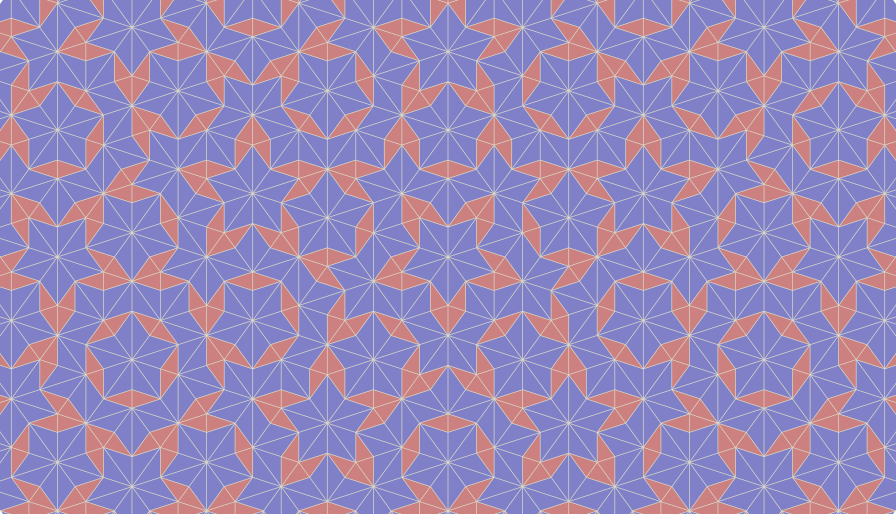
A Shadertoy shader for this pattern:

```glsl
// Penrose rhomb tiling with five-fold symmetry, split into Robinson triangles.
// Each sample is folded into one wedge of a decagon, then the triangle around
// it is subdivided by the golden ratio; hairlines trace the triangle sides.

const float PI = 3.14159265;
const float PHI = 1.618034;
const int LEVELS = 6;             // subdivisions; an even count gives the star centre
const int GRID = 3;               // supersampling grid per axis
const float WHEEL_RADIUS = 0.6;   // in canvas widths
const float LINE_WIDTH = 0.0008;  // in canvas widths

const vec3 THICK_BLUE = vec3(0.50, 0.50, 0.79);
const vec3 THIN_RED = vec3(0.80, 0.50, 0.50);
const vec3 LINE_CREAM = vec3(0.85, 0.85, 0.78);
const vec3 OUTSIDE_WHITE = vec3(1.0);

// Half a rhomb: a is the apex, b and c end the rhomb's diagonal.
struct Triangle { bool thin; vec2 a; vec2 b; vec2 c; };

float cross2(vec2 u, vec2 v) {
    return u.x * v.y - u.y * v.x;
}

bool sameSide(vec2 p, vec2 ref, vec2 from, vec2 to) {
    vec2 d = to - from;
    return cross2(d, p - from) * cross2(d, ref - from) >= 0.0;
}

float segmentDistance(vec2 p, vec2 from, vec2 to) {
    vec2 d = to - from, q = p - from;
    return length(q - d * clamp(dot(q, d) / dot(d, d), 0.0, 1.0));
}

float edgeDistance(vec2 p, Triangle t) {
    return min(segmentDistance(p, t.a, t.b),
           min(segmentDistance(p, t.b, t.c), segmentDistance(p, t.c, t.a)));
}

// Fold the plane into a 36 degree wedge measured from the upward axis.
vec2 foldWedge(vec2 p) {
    float sector = 0.4 * PI;
    float angle = length(p) > 0.0 ? atan(p.x, p.y) : 0.0;
    angle = abs(mod(angle + 0.5 * sector, sector) - 0.5 * sector);
    return length(p) * vec2(cos(angle), sin(angle));
}

// Return the child triangle that holds p.
Triangle subdivide(Triangle t, vec2 p) {
    if (t.thin) {
        vec2 cut = mix(t.a, t.b, 1.0 / PHI);
        if (sameSide(p, t.b, t.c, cut)) return Triangle(true, t.c, cut, t.b);
        return Triangle(false, cut, t.c, t.a);
    }
    vec2 legCut = mix(t.b, t.a, 1.0 / PHI);
    vec2 baseCut = mix(t.b, t.c, 1.0 / PHI);
    if (sameSide(p, t.c, baseCut, t.a)) return Triangle(false, baseCut, t.c, t.a);
    if (sameSide(p, t.b, legCut, baseCut)) return Triangle(false, legCut, baseCut, t.b);
    return Triangle(true, baseCut, legCut, t.a);
}

// Share of a box filter of the given size covered by a line at this distance.
float lineCoverage(float dist, float width, float filterSize) {
    vec2 ends = (vec2(-0.5, 0.5) * width - dist) / filterSize;
    ends = clamp(ends, -0.5, 0.5);
    return ends.y - ends.x;
}

vec3 tilingColor(vec2 p, float radius, float filterSize) {
    p = foldWedge(p);
    vec2 rim = radius * vec2(cos(0.2 * PI), sin(0.2 * PI));
    Triangle t = Triangle(true, vec2(0.0), rim, vec2(radius, 0.0));
    if (!sameSide(p, t.a, t.b, t.c)) return OUTSIDE_WHITE;

    for (int i = 0; i < LEVELS; i++) t = subdivide(t, p);

    vec3 fill = t.thin ? THIN_RED : THICK_BLUE;
    return mix(fill, LINE_CREAM, lineCoverage(edgeDistance(p, t), LINE_WIDTH, filterSize));
}

void mainImage(out vec4 fragColor, in vec2 fragCoord) {
    float pixel = 1.0 / iResolution.x;
    vec2 center = (fragCoord - 0.5 * iResolution.xy) * pixel;
    float cell = pixel / float(GRID);

    // Average a grid of samples to smooth the fill borders.
    vec3 sum = vec3(0.0);
    for (int j = 0; j < GRID; j++) {
        for (int i = 0; i < GRID; i++) {
            vec2 offset = (vec2(i, j) - 0.5 * float(GRID - 1)) * cell;
            sum += tilingColor(center + offset, WHEEL_RADIUS, cell);
        }
    }
    fragColor = vec4(sum / float(GRID * GRID), 1.0);
}
```
